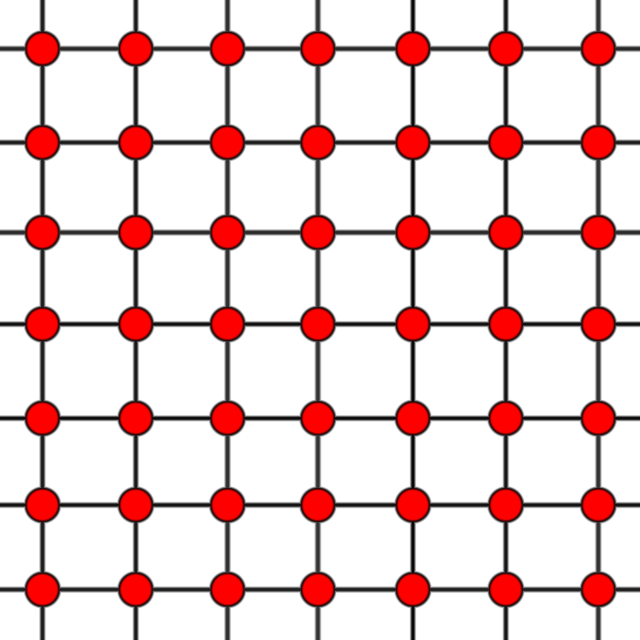
Reproduce this pattern procedurally as a WebGL 2 fragment shader.

```glsl
#version 300 es
precision highp float;
// A seven by seven lattice of thin dark lines on white, with a red disc
// ringed in black at each crossing. The nearest line on each axis gives the
// distances from which lines, rings and discs are drawn with soft edges.

uniform vec2 u_resolution;
out vec4 fragColor;

const vec3 PAPER = vec3(1.0);
const vec3 INK = vec3(0.03, 0.025, 0.025);
const vec3 RED = vec3(1.0, 0.0, 0.0);

const float DISC_RADIUS = 0.0243;
const float RING_RADIUS = 0.0280;
const float EDGE_SOFTNESS = 0.0027;
const float LINE_HALF_WIDTH = 0.0033;

// Slightly uneven lines: x = centre along the axis, y = fading of the ink.
const int LINE_COUNT = 7;
const vec2 COLUMNS[LINE_COUNT] = vec2[](
  vec2(0.0664, 0.45), vec2(0.2122, 0.40), vec2(0.3555, 0.90),
  vec2(0.4967, 1.00), vec2(0.6452, 0.00), vec2(0.7904, 0.30),
  vec2(0.9349, 0.95));
const vec2 ROWS[LINE_COUNT] = vec2[](
  vec2(0.0788, 0.50), vec2(0.2109, 0.25), vec2(0.3464, 0.05),
  vec2(0.4935, 0.20), vec2(0.6367, 0.80), vec2(0.7773, 0.45),
  vec2(0.9238, 0.75));

// Returns the distance to the nearest line and that line's fading.
vec2 nearestLine(float position, vec2 lines[LINE_COUNT]) {
  vec2 nearest = vec2(1e3, 0.0);
  for (int i = 0; i < LINE_COUNT; i++) {
    float gap = abs(position - lines[i].x);
    if (gap < nearest.x) nearest = vec2(gap, lines[i].y);
  }
  return nearest;
}

// Soft coverage of a shape reaching out to the given extent.
float coverage(float dist, float extent, float softness) {
  return 1.0 - smoothstep(extent - softness, extent + softness, dist);
}

// Faded lines are a little wider and paler.
float lineInk(vec2 line, float softness) {
  float halfWidth = LINE_HALF_WIDTH + 0.0005 * line.y;
  return coverage(line.x, halfWidth, softness) * (1.0 - 0.18 * line.y);
}

void main() {
  float canvasSize = min(u_resolution.x, u_resolution.y);
  vec2 uv = gl_FragCoord.xy / canvasSize;
  float softness = max(EDGE_SOFTNESS, 0.75 / canvasSize);

  vec2 column = nearestLine(uv.x, COLUMNS);
  vec2 row = nearestLine(uv.y, ROWS);
  float nodeDistance = length(vec2(column.x, row.x));

  // Lines, then the black rings, then the red discs.
  float ink = max(lineInk(column, softness), lineInk(row, softness));
  ink = max(ink, coverage(nodeDistance, RING_RADIUS, softness));
  vec3 color = mix(PAPER, INK, ink);
  color = mix(color, RED, coverage(nodeDistance, DISC_RADIUS, softness));

  fragColor = vec4(color, 1.0);
}
```
